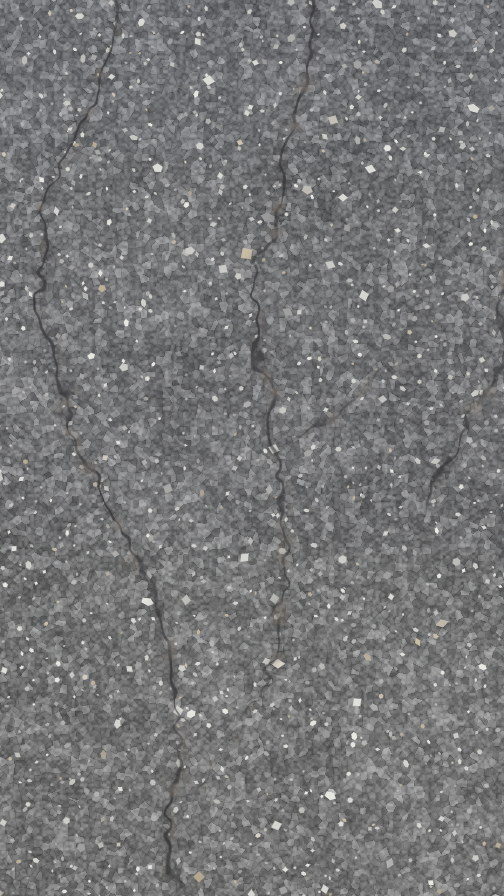
A WebGL 1 fragment shader for this texture:

```glsl
precision highp float;

uniform vec2 u_resolution;

// Lengths are in canvas widths
const vec3 TAR_COLOR = vec3(0.459, 0.461, 0.465);
const vec3 CHIP_DULL = vec3(0.60, 0.60, 0.60);
const vec3 CHIP_BRIGHT = vec3(0.92, 0.92, 0.90);
const vec3 CHIP_TAN = vec3(0.74, 0.67, 0.54);
const vec3 CRACK_COLOR = vec3(0.21, 0.21, 0.22);
const vec3 DUST_COLOR = vec3(0.50, 0.46, 0.42);
const float GRAIN_SIZE = 0.0135;
const float GRAIN_CONTRAST = 0.17;
const float GRIT_SIZE = 0.0058;
const float GRIT_CONTRAST = 0.17;
const float BLOTCH_CONTRAST = 0.05;
const float CRACK_WIDTH = 0.0042;
const float EDGE_SOFTNESS = 0.0016;
const float TAU = 6.2831853;

float hash(vec2 p) {
  return fract(sin(dot(p, vec2(127.1, 311.7))) * 43758.5453);
}

vec2 hash2(vec2 p) {
  return vec2(hash(p), hash(p + 57.3));
}

float noise(vec2 p) {
  vec2 i = floor(p);
  vec2 f = fract(p);
  f = f * f * (3.0 - 2.0 * f);
  return mix(mix(hash(i), hash(i + vec2(1.0, 0.0)), f.x),
             mix(hash(i + vec2(0.0, 1.0)), hash(i + 1.0), f.x), f.y);
}

// Packed grains: x is the shade of the nearest one, y the gap to the next
vec2 grains(vec2 p) {
  vec2 cell = floor(p);
  float nearest = 8.0;
  float second = 8.0;
  float shade = 0.0;
  for (int j = -1; j <= 1; j++) {
    for (int i = -1; i <= 1; i++) {
      vec2 id = cell + vec2(float(i), float(j));
      float d = length(p - id - hash2(id));
      if (d < nearest) {
        second = nearest;
        nearest = d;
        shade = hash(id + 19.7);
      } else {
        second = min(second, d);
      }
    }
  }
  return vec2(shade, second - nearest);
}

// Scattered angular chips: x is coverage, y brightness, z tint
vec3 chips(vec2 p, float spacing, float density, float minRadius, float maxRadius, float seed) {
  vec2 cell = floor(p / spacing);
  vec3 best = vec3(0.0);
  for (int j = -1; j <= 1; j++) {
    for (int i = -1; i <= 1; i++) {
      vec2 id = cell + vec2(float(i), float(j));
      vec2 key = id + seed;
      vec2 q = p - (id + hash2(key)) * spacing;
      float turn = hash(key + 3.1) * TAU;
      q = mat2(cos(turn), sin(turn), -sin(turn), cos(turn)) * q;
      q.y *= mix(1.0, 1.7, hash(key + 5.9));
      float side = TAU / (4.0 + floor(3.0 * hash(key + 8.3)));
      float angle = mod(atan(q.y, q.x + 1e-6), side) - 0.5 * side;
      float size = hash(key + 11.2);
      float radius = mix(minRadius, maxRadius, size * size);
      float d = length(q) * cos(angle) - radius;
      float cover = 1.0 - smoothstep(-EDGE_SOFTNESS, EDGE_SOFTNESS, d);
      cover *= step(hash(key + 14.6), density);
      if (cover > best.x) best = vec3(cover, hash(key + 17.4), hash(key + 23.8));
    }
  }
  return best;
}

void addChips(inout vec3 color, vec3 chip) {
  vec3 tone = mix(CHIP_DULL, CHIP_BRIGHT, chip.y);
  tone = mix(tone, CHIP_TAN, 0.7 * smoothstep(0.88, 0.98, chip.z));
  color = mix(color, tone, chip.x);
}

// Fades a crack in and out along its length
float span(float low, float high, float y) {
  return smoothstep(low, low + 0.12, y) * (1.0 - smoothstep(high - 0.12, high, y));
}

// x is the dark core, y the worn margin
vec2 crack(float offset, float strength, float width) {
  float d = abs(offset);
  float core = 1.0 - smoothstep(0.25 * width, 1.3 * width, d);
  return vec2(core, exp(-d * d / (12.0 * width * width))) * strength;
}

vec2 cracks(vec2 p) {
  vec2 q = p;
  q.x += 0.034 * (noise(p * 13.0) - 0.5) + 0.022 * (noise(p * 42.0 + 7.0) - 0.5);
  q.y += 0.025 * (noise(p * 30.0 + 31.0) - 0.5);
  float y = q.y;
  float width = CRACK_WIDTH * mix(0.5, 1.35, noise(p * 24.0 + 11.0));
  float left = 0.345 - 0.26 * smoothstep(0.35, 1.2, y) + 0.15 * smoothstep(1.3, 1.75, y);
  float middle = 0.36 + 0.2 * smoothstep(0.1, 0.55, y)
               - 0.045 * smoothstep(0.8, 1.1, y) + 0.1 * smoothstep(1.2, 1.7, y);
  float right = 0.83 + 0.17 * smoothstep(0.68, 1.15, y);
  float branch = 0.556 + 1.25 * (y - 0.875);
  vec2 c = crack(q.x - left, span(-0.05, 2.0, y), width);
  c = max(c, crack(q.x - middle, mix(0.3, 1.0, smoothstep(0.3, 0.55, y)) * span(0.1, 2.0, y), width));
  c = max(c, crack(q.x - right, 0.85 * span(0.7, 1.5, y), width));
  c = max(c, crack(0.62 * (q.x - branch), 0.7 * span(0.82, 1.1, y), width));
  return c * mix(0.55, 1.0, noise(p * 17.0 + 3.0));
}

void main() {
  vec2 p = gl_FragCoord.xy / u_resolution.x;

  // Tar with packed grains, grit and broad blotches
  vec2 grain = grains(p / GRAIN_SIZE);
  float shade = GRAIN_CONTRAST * (grain.x * grain.x - 0.30);
  shade -= 0.05 * (1.0 - smoothstep(0.0, 0.25, grain.y));
  shade += GRIT_CONTRAST * (noise(p / GRIT_SIZE) - 0.46);
  shade += BLOTCH_CONTRAST * (noise(p * 5.0) + noise(p * 14.0 + 9.0) - 1.0);
  vec3 color = TAR_COLOR + shade;
  color += mix(vec3(0.004, 0.004, -0.004), vec3(-0.002, 0.0, 0.008), p.y / 1.78);

  // Light stone chips, fine to coarse
  addChips(color, chips(p, 0.021, 0.24, 0.0024, 0.0052, 0.0));
  addChips(color, chips(p, 0.052, 0.40, 0.0042, 0.0085, 41.0));
  addChips(color, chips(p, 0.19, 0.30, 0.0085, 0.0135, 83.0));

  // Cracks with dusty, darkened margins
  vec2 c = cracks(p);
  float dust = smoothstep(0.55, 0.85, noise(p * 38.0 + 63.0));
  color = mix(color, DUST_COLOR, 0.6 * c.y * dust);
  color *= 1.0 - 0.13 * c.y * (1.0 - dust);
  color = mix(color, CRACK_COLOR, 0.85 * c.x * (1.0 - 0.5 * dust));

  gl_FragColor = vec4(clamp(color, 0.0, 1.0), 1.0);
}
```
